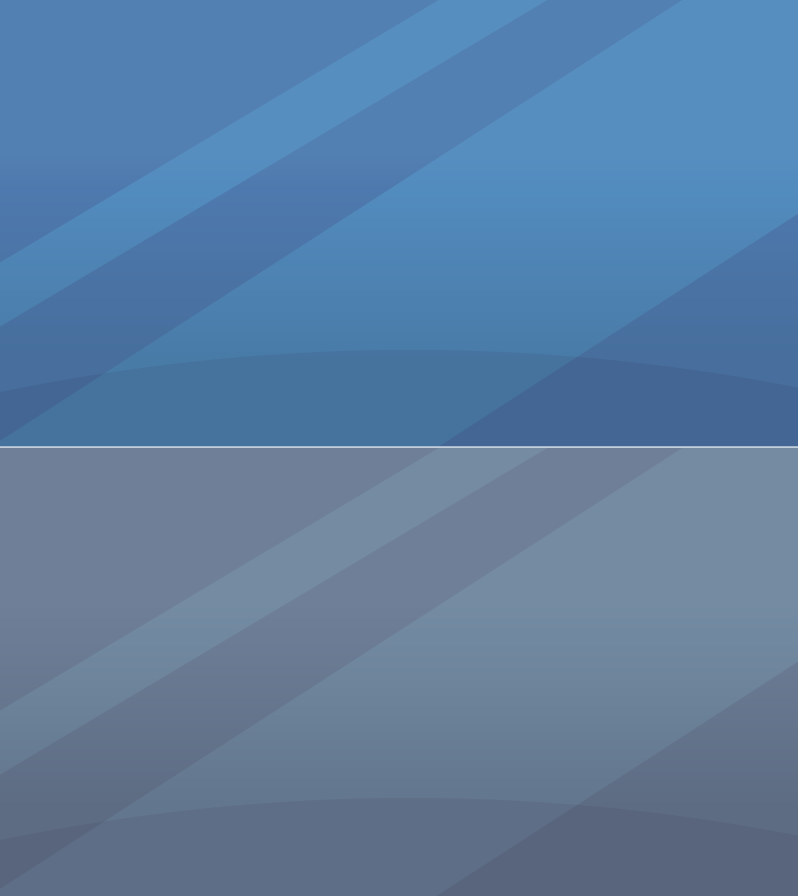
Give the GLSL for this background, as a WebGL 2 fragment shader.

```glsl
#version 300 es
precision highp float;

uniform vec2 u_resolution;
out vec4 fragColor;

struct Palette {
    vec3 lightTop, lightMid, lightBase;
    vec3 darkTop, darkMid, darkBase;
};

// Panel colours: lit bands and the shade between them, from top to base
const Palette BLUE = Palette(
    vec3(0.341, 0.557, 0.753), vec3(0.322, 0.545, 0.745), vec3(0.286, 0.482, 0.655),
    vec3(0.325, 0.502, 0.698), vec3(0.306, 0.475, 0.682), vec3(0.278, 0.431, 0.612));
const Palette SLATE = Palette(
    vec3(0.455, 0.545, 0.635), vec3(0.443, 0.537, 0.627), vec3(0.384, 0.463, 0.553),
    vec3(0.431, 0.498, 0.592), vec3(0.420, 0.486, 0.580), vec3(0.365, 0.424, 0.514));

// Gradient stops, measured down each panel
const float FADE_START = 0.33;
const float FADE_MID = 0.43;
const float FADE_END = 0.80;

// Diagonal edges: height on the left side and slope across the panel
const vec2 EDGES[4] = vec2[4](
    vec2(0.586, 1.066), vec2(0.729, 1.063), vec2(0.984, 1.151), vec2(1.632, 1.155));

// Shallow hill at the foot of each panel
const vec2 HILL_TOP = vec2(0.514, 0.781);
const float HILL_CURVE = 0.356;
const vec3 HILL_TINT = vec3(0.955, 0.930, 0.947);

// Divider between the panels, in canvas heights
const vec3 DIVIDER_COLOR = vec3(0.76, 0.81, 0.86);
const float DIVIDER_Y = 0.501;
const float DIVIDER_HALF_WIDTH = 0.001;

// Coverage of the region below a curve with the given local slope
float below(float offset, float slope, vec2 pixel) {
    return clamp(0.5 + offset / length(vec2(slope, 1.0) * pixel), 0.0, 1.0);
}

vec3 verticalFade(vec3 top, vec3 mid, vec3 base, float y) {
    vec3 upper = mix(top, mid, smoothstep(FADE_START, FADE_MID, y));
    return mix(upper, base, clamp((y - FADE_MID) / (FADE_END - FADE_MID), 0.0, 1.0));
}

// Each edge toggles between shade and light
float lightBands(vec2 p, vec2 pixel) {
    float light = 0.0;
    for (int i = 0; i < 4; i++) {
        float side = below(p.y - EDGES[i].x + EDGES[i].y * p.x, EDGES[i].y, pixel);
        light += (i % 2 == 0) ? side : -side;
    }
    return light;
}

vec3 panelColor(Palette colors, vec2 p, vec2 pixel) {
    vec3 light = verticalFade(colors.lightTop, colors.lightMid, colors.lightBase, p.y);
    vec3 dark = verticalFade(colors.darkTop, colors.darkMid, colors.darkBase, p.y);
    vec3 color = mix(dark, light, lightBands(p, pixel));

    float dx = p.x - HILL_TOP.x;
    float hill = below(p.y - HILL_TOP.y - HILL_CURVE * dx * dx, 2.0 * HILL_CURVE * dx, pixel);
    return color * mix(vec3(1.0), HILL_TINT, hill);
}

void main() {
    vec2 uv = gl_FragCoord.xy / u_resolution;

    // Two stacked panels, with y running down from the top of each
    vec2 p = vec2(uv.x, fract(2.0 * (1.0 - uv.y)));
    vec2 pixel = vec2(1.0, 2.0) / u_resolution;
    vec3 color;
    if (uv.y > 0.5) color = panelColor(BLUE, p, pixel);
    else color = panelColor(SLATE, p, pixel);

    // Thin bright divider
    float gap = DIVIDER_HALF_WIDTH - abs(uv.y - DIVIDER_Y);
    float divider = clamp(0.5 + gap * u_resolution.y, 0.0, 1.0);
    fragColor = vec4(mix(color, DIVIDER_COLOR, divider), 1.0);
}
```
